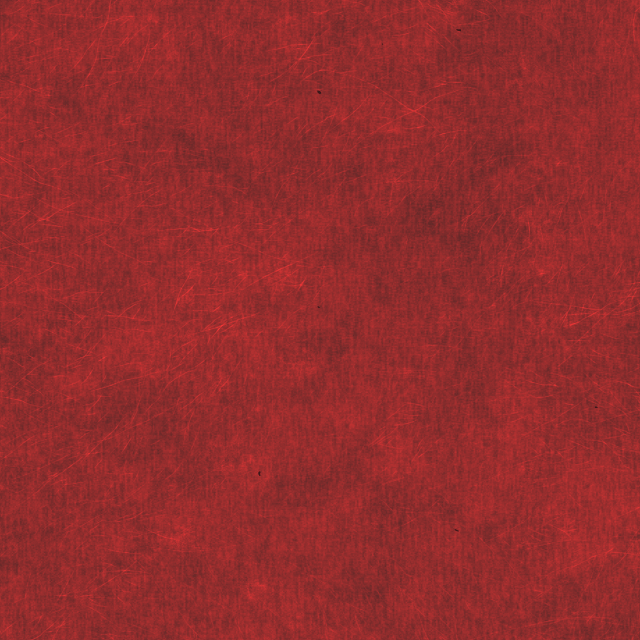
Give the GLSL for this texture, as a Shadertoy shader.

```glsl
// Worn red leather-like cloth with mottled patches, fine threads and hairline scratches

float hash(vec2 p) {
    return fract(sin(dot(p, vec2(127.1, 311.7))) * 43758.5453);
}

float noise(vec2 p) {
    vec2 cell = floor(p);
    vec2 f = fract(p);
    f = f * f * (3.0 - 2.0 * f);
    float low = mix(hash(cell), hash(cell + vec2(1.0, 0.0)), f.x);
    float high = mix(hash(cell + vec2(0.0, 1.0)), hash(cell + vec2(1.0, 1.0)), f.x);
    return mix(low, high, f.y);
}

mat2 rotation(float angle) {
    float c = cos(angle), s = sin(angle);
    return mat2(c, -s, s, c);
}

// Layered noise in 0..1; a higher roughness gives more fine detail
float fbm(vec2 p, float roughness) {
    float sum = 0.0, total = 0.0, weight = 1.0;
    for (int i = 0; i < 6; i++) {
        sum += weight * noise(p);
        total += weight;
        weight *= roughness;
        p = rotation(0.6) * p * 2.03 + 17.3;
    }
    return sum / total;
}

// One curved, tapering scratch per grid cell, combed into local bundles
float scratches(vec2 uv, float cells, float halfWidth, float blur, float seed) {
    vec2 p = uv * cells + seed * 7.31;
    float sum = 0.0;
    for (int y = -1; y <= 1; y++) {
        for (int x = -1; x <= 1; x++) {
            vec2 id = floor(p) + vec2(x, y);
            vec2 center = id + vec2(hash(id + seed), hash(id + seed + 31.7));
            vec2 place = (center - seed * 7.31) / cells;
            float angle = 3.4 * noise(place * 3.0 + 5.0) - 2.0
                        + 1.5 * (hash(id + seed + 53.1) - 0.5);
            float halfLength = mix(0.35, 0.95, hash(id + seed + 71.9));
            float bend = 0.5 * (hash(id + seed + 11.3) - 0.5);
            float strength = hash(id + seed + 91.7);

            vec2 q = rotation(angle) * (p - center);
            float wobble = 0.03 * (noise(vec2(q.x * 5.0, strength * 90.0)) - 0.5);
            float dist = abs(q.y + bend * q.x * q.x + wobble) / cells;
            float line = 1.0 - smoothstep(halfWidth - blur, halfWidth + blur, dist);
            float taper = 1.0 - smoothstep(0.3 * halfLength, halfLength, abs(q.x));
            float broken = 0.3 + 0.8 * noise(vec2(q.x * 120.0 / cells, strength * 60.0));
            sum += line * taper * broken * strength * strength;
        }
    }
    return sum;
}

// Rare dark chips with ragged outlines
float chips(vec2 uv, float cells, float blur) {
    vec2 id = floor(uv * cells);
    vec2 center = (id + 0.25 + 0.5 * vec2(hash(id + 3.7), hash(id + 8.2))) / cells;
    float radius = mix(0.0006, 0.0022, hash(id + 14.6));
    vec2 q = rotation(6.28 * hash(id + 27.4)) * (uv - center);
    float dist = length(q * vec2(0.7, 1.3)) + 0.003 * (noise(uv * 300.0) - 0.5);
    float present = step(0.92, hash(id + 41.9));
    return present * (1.0 - smoothstep(radius - blur, radius + blur, dist));
}

// Red deepens to maroon where low and glows to scarlet where worn
vec3 dyeColor(float red) {
    float gray = 0.17 + 0.095 * (red - 0.5);
    return vec3(red, gray, gray);
}

void mainImage(out vec4 fragColor, in vec2 fragCoord) {
    vec2 uv = fragCoord / iResolution.y;
    float blur = max(0.0009, 0.6 / iResolution.y);

    // Broad mottling and ragged medium stains
    vec2 warp = vec2(noise(uv * 9.0), noise(uv * 9.0 + 40.0)) - 0.5;
    float clouds = fbm(uv * vec2(5.0, 6.5) + 0.6 * warp, 0.65) - 0.5;
    float stains = fbm(uv * vec2(20.0, 24.0) + 60.0, 0.88) - 0.5;

    // Upright threads and fine grain
    float threads = noise(uv * vec2(340.0, 75.0)) - 0.5;
    float crossThreads = noise(uv * vec2(70.0, 320.0) + 9.0) - 0.5;
    float grain = noise(uv * 460.0 + 21.0) - 0.5;

    // Scuffed spots where the surface is rubbed bright in flecks
    float rubbed = smoothstep(0.52, 0.72, fbm(uv * vec2(11.0, 14.0) + 130.0, 0.8));
    float flecks = smoothstep(0.3, 0.85, fbm(uv * vec2(110.0, 95.0) + 75.0, 0.8));
    float scuff = rubbed * (0.15 + 1.6 * flecks);

    // Hairlines from long strokes down to short nicks
    float marks = 0.0;
    float cells = 3.0;
    for (int i = 0; i < 12; i++) {
        marks += scratches(uv, cells, 0.0008, blur, float(i) + 1.0);
        cells *= 1.27;
    }
    marks *= 0.4 + 0.9 * smoothstep(0.35, 0.65, fbm(uv * 6.0 + 200.0, 0.65));

    float red = 0.573 + 0.2 * clouds + 0.24 * stains
              + 0.13 * threads + 0.05 * crossThreads + 0.12 * grain
              + 0.09 * scuff + 0.2 * min(marks, 1.3);

    vec3 chipColor = vec3(0.17, 0.08, 0.09);
    vec3 color = dyeColor(clamp(red, 0.4, 0.95));
    color = mix(color, chipColor, 0.85 * chips(uv, 9.0, blur));
    fragColor = vec4(color, 1.0);
}
```
